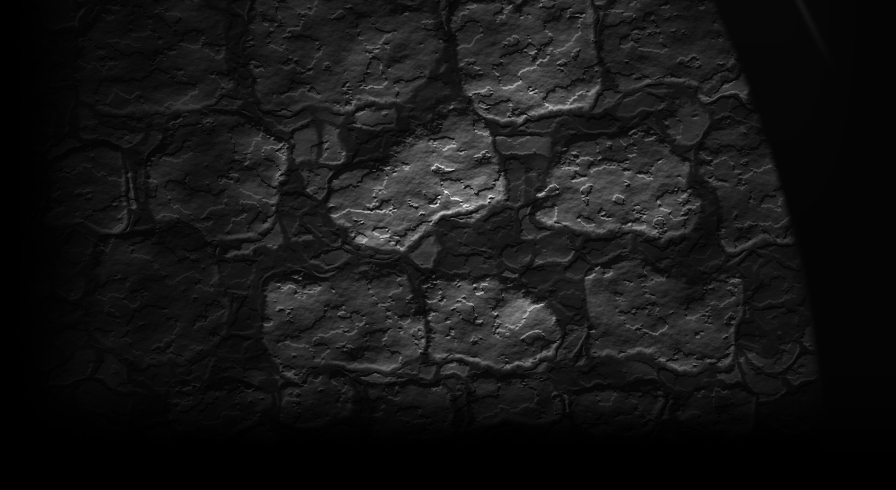
Give the GLSL for this texture, as a WebGL 2 fragment shader.

```glsl
#version 300 es
precision highp float;
uniform vec2 u_resolution;
out vec4 fragColor;

vec2 hash2(vec2 p) {
    vec3 q = fract(vec3(p.xyx) * vec3(0.1031, 0.103, 0.0973));
    q += dot(q, q.yzx + 33.33);
    return fract((q.xx + q.yz) * q.zy);
}

float gradientNoise(vec2 p) {
    vec2 i = floor(p), f = p - i, o = vec2(0.0, 1.0);
    vec2 u = f * f * f * (f * (f * 6.0 - 15.0) + 10.0);
    float a = dot(hash2(i) * 2.0 - 1.0, f);
    float b = dot(hash2(i + o.yx) * 2.0 - 1.0, f - o.yx);
    float c = dot(hash2(i + o) * 2.0 - 1.0, f - o);
    float d = dot(hash2(i + 1.0) * 2.0 - 1.0, f - 1.0);
    return mix(mix(a, b, u.x), mix(c, d, u.x), u.y);
}

float fbm(vec2 p) {
    float sum = 0.0, amp = 0.5;
    for (int i = 0; i < 5; i++) {
        sum += amp * gradientNoise(p);
        p = mat2(1.6, 1.2, -1.2, 1.6) * p + 7.3;
        amp *= 0.5;
    }
    return sum;
}

// Keeps the nearest rounded block as (distance, tone)
void stone(inout vec2 nearest, vec2 p, vec2 center, vec2 size, float angle, float tone) {
    float c = cos(angle), s = sin(angle);
    vec2 q = mat2(c, -s, s, c) * (p - center);
    float r = 0.55 * min(size.x, size.y);
    vec2 b = abs(q) - size + r;
    float d = length(max(b, 0.0)) + min(max(b.x, b.y), 0.0) - r;
    if (d < nearest.x) nearest = vec2(d, tone);
}

// Cellular rubble that fills the joints: (distance, tone)
vec2 rubble(vec2 p) {
    p *= vec2(11.0, 15.0);
    vec2 cell = floor(p), id = cell;
    float first = 9.0, second = 9.0;
    for (int k = 0; k < 9; k++) {
        vec2 n = cell + vec2(k % 3 - 1, k / 3 - 1);
        float d = length(n + 0.1 + 0.8 * hash2(n) - p);
        if (d < first) { second = first; first = d; id = n; }
        else second = min(second, d);
    }
    float pick = hash2(id + 41.0).x;
    return vec2((0.14 - second + first) * 0.05, 0.2 + 0.75 * pick * pick);
}

// Returns (height, distance, tone)
vec3 wall(vec2 p) {
    vec2 q = p + 0.06 * vec2(gradientNoise(p * 8.0), gradientNoise(p * 8.0 + 31.0));
    q += 0.034 * vec2(fbm(p * 21.0), fbm(p * 21.0 + 17.0));
    vec2 n = vec2(1.0, 0.0);
    // Upper course
    stone(n, q, vec2(0.31, 0.89), vec2(0.145, 0.115), 0.08, 0.5);
    stone(n, q, vec2(0.70, 0.90), vec2(0.19, 0.115), -0.08, 0.6);
    stone(n, q, vec2(1.07, 0.89), vec2(0.147, 0.12), 0.1, 0.9);
    stone(n, q, vec2(1.37, 0.92), vec2(0.135, 0.095), -0.1, 0.6);
    // Middle course
    stone(n, q, vec2(0.18, 0.61), vec2(0.08, 0.08), 0.0, 0.6);
    stone(n, q, vec2(0.45, 0.64), vec2(0.128, 0.125), -0.05, 0.65);
    stone(n, q, vec2(0.862, 0.635), vec2(0.165, 0.095), 0.5, 0.95);
    stone(n, q, vec2(1.262, 0.62), vec2(0.15, 0.098), -0.1, 0.8);
    stone(n, q, vec2(1.53, 0.62), vec2(0.085, 0.13), 0.1, 0.6);
    // Lower course
    stone(n, q, vec2(0.32, 0.40), vec2(0.14, 0.13), 0.0, 0.4);
    stone(n, q, vec2(0.70, 0.345), vec2(0.15, 0.10), 0.08, 0.75);
    stone(n, q, vec2(0.99, 0.345), vec2(0.125, 0.09), -0.1, 0.95);
    stone(n, q, vec2(1.36, 0.36), vec2(0.158, 0.105), -0.12, 0.75);
    // Footing
    for (int i = 0; i < 6; i++) {
        float k = float(i);
        stone(n, q, vec2(0.42 + 0.21 * k, 0.17 + 0.015 * sin(k * 2.4)), vec2(0.09, 0.05), 0.15 * sin(k * 4.0), 0.6);
    }
    // Bevels broken by noise, chipped ledges, grain
    float wear = clamp(0.65 + 1.6 * gradientNoise(p * 13.0 + 5.0), 0.1, 1.3);
    float rough = smoothstep(0.012, -0.008, n.x);
    float height = 0.016 * wear * smoothstep(0.006, -0.014, n.x);
    vec2 small = rubble(q + 0.02 * vec2(gradientNoise(p * 17.0), gradientNoise(p * 17.0 + 9.0)));
    if (n.x > 0.008) {
        height += 0.009 * wear * smoothstep(0.003, -0.007, small.x) * smoothstep(0.008, 0.014, n.x);
        n = vec2(max(small.x, 0.012 - n.x), small.y);
    }
    float grain = fbm(p * vec2(11.0, 14.0) + 3.0);
    float ledge = smoothstep(-0.02, 0.03, grain - 0.06) + smoothstep(-0.02, 0.02, grain + 0.17);
    height += 0.006 * ledge * mix(0.5, 1.0, rough) + grain * mix(0.016, 0.03, rough);
    return vec3(height, n);
}

void main() {
    vec2 p = gl_FragCoord.xy / u_resolution.y;
    // Raking light from below and slightly right
    vec2 e = vec2(0.0024, 0.0);
    vec3 w = wall(p);
    vec2 slope = (vec2(wall(p + e).x, wall(p + e.yx).x) - w.x) / e.x;
    float diffuse = clamp(0.66 + 0.62 * dot(slope, vec2(-0.35, 0.94)), 0.14, 1.6);
    // Stone faces and dark joints
    float face = smoothstep(0.005, -0.005, w.y);
    float stain = 0.95 + 0.9 * gradientNoise(p * 6.0 + 11.0);
    float grey = mix(0.11, 0.31 * w.z + 0.04, face) * diffuse * stain;
    // Pool of light
    vec2 fall = (p - vec2(1.02, 0.6)) / vec2(0.76, 0.62);
    float pool = exp(-dot(fall, fall)) * smoothstep(0.08, 0.25, p.y) * smoothstep(0.02, 0.25, p.x);
    grey = grey * pool * 1.25 + 0.012 * smoothstep(0.08, 0.3, p.y) * smoothstep(0.0, 0.2, p.x);
    // Curved dark post at the right
    float edge = p.x - (1.68 - 0.225 * p.y * p.y);
    float rim = p.x - 1.63 - 0.5 * (1.0 - p.y);
    float post = 0.014 + 0.012 * smoothstep(0.3, 1.0, p.y) * smoothstep(1.83, 1.6, p.x);
    post += 0.06 * exp(-pow(rim / 0.008, 2.0)) * smoothstep(0.84, 1.0, p.y);
    post += 0.025 * exp(-pow(edge / 0.008, 2.0)) * smoothstep(0.1, 0.3, p.y) * smoothstep(0.65, 0.4, p.y);
    grey = mix(grey, post * smoothstep(0.02, 0.25, p.y), smoothstep(-0.012, 0.008, edge));
    fragColor = vec4(vec3(clamp(grey, 0.0, 1.0)), 1.0);
}
```
